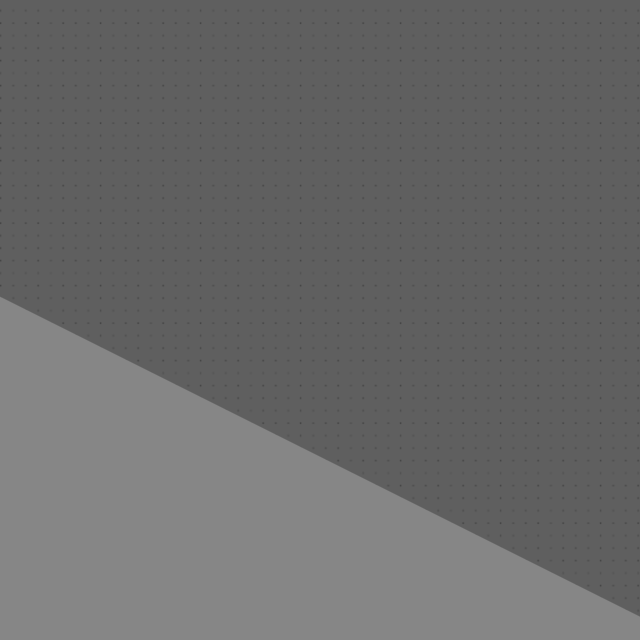
Reproduce this background procedurally as a WebGL 2 fragment shader.

```glsl
#version 300 es
precision highp float;
// Dark grey sheet of fine woven dots above a plain lighter slope.

uniform vec2 u_resolution;
out vec4 fragColor;

const vec3 SHEET_COLOR = vec3(0.373);
const vec3 SLOPE_COLOR = vec3(0.526);

const float EDGE_HEIGHT = 0.5365;   // height of the slope at the left side
const float EDGE_SLOPE = -0.5;
const float EDGE_SOFTNESS = 0.0012;

const float CELLS = 51.2;           // dots across the canvas
const vec2 GRID_ORIGIN = vec2(0.05, 1.35);
const vec2 DOT_DRIFT = vec2(0.04, 0.0);
const float DOT_RADIUS = 0.05;      // in cells
const float DOT_SPREAD = 0.06;      // extra radius of the faint dots
const float DOT_DARKNESS = 0.12;
const float FAINTNESS = 1.15;
const float BEAT = 0.375;           // phase step: the weave repeats every 8 dots

// Darkness of the dot grid, with strong rows and columns set by the beat.
float dotWeave(vec2 uv) {
    vec2 grid = uv * CELLS - GRID_ORIGIN;
    vec2 index = floor(grid + 0.5);
    vec2 phase = abs(fract(index * BEAT + 0.5) - 0.5);
    vec2 offset = grid - index - DOT_DRIFT * phase;
    vec2 radius = DOT_RADIUS + DOT_SPREAD * phase;
    vec2 strength = 1.0 - FAINTNESS * phase;
    vec2 profile = strength * exp(-0.5 * offset * offset / (radius * radius));
    return profile.x * profile.y;
}

void main() {
    vec2 uv = gl_FragCoord.xy / u_resolution;

    // Dotted sheet
    vec3 color = SHEET_COLOR - DOT_DARKNESS * dotWeave(uv);

    // Plain slope, by signed distance to its edge
    float edge = (uv.y - EDGE_HEIGHT - EDGE_SLOPE * uv.x)
               / length(vec2(1.0, EDGE_SLOPE));
    float softness = max(EDGE_SOFTNESS, 0.6 / u_resolution.y);
    color = mix(SLOPE_COLOR, color, smoothstep(-softness, softness, edge));

    fragColor = vec4(color, 1.0);
}
```
